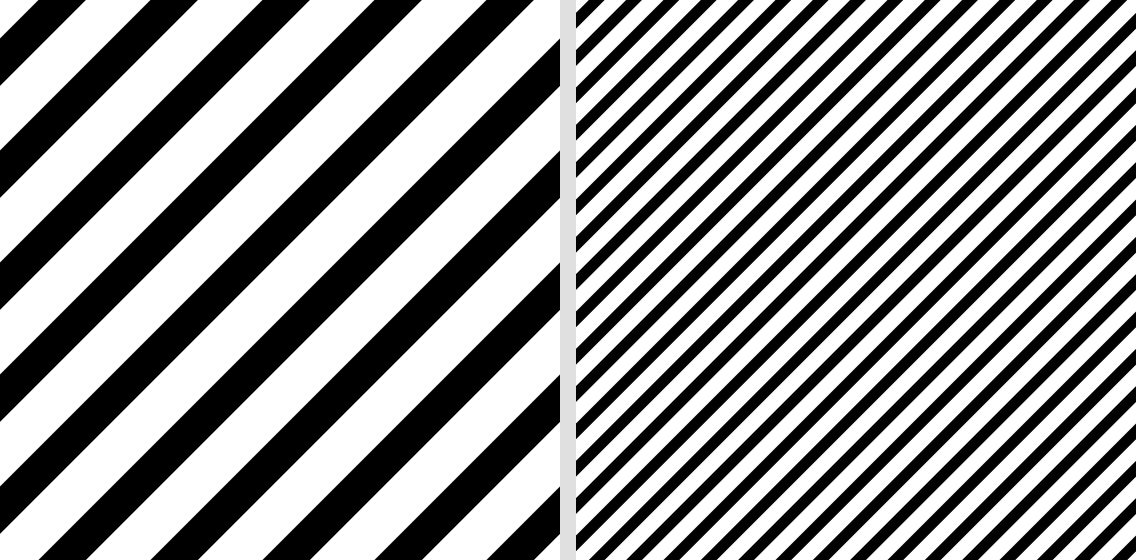
Left, the tile; right, the same tile 3 across and 3 down.
A WebGL 1 fragment shader for this pattern:

```glsl
precision highp float;
// Diagonal black stripes rising to the right on white, five per side, seamless.

uniform vec2 u_resolution;

const float REPEATS = 5.0;        // stripes across and down
const float STRIPE_CENTER = 0.555; // position within one period
const float STRIPE_WIDTH = 0.423;  // share of one period
const vec3 PAPER = vec3(1.0);
const vec3 INK = vec3(0.0);

// Signed distance, in periods, to the nearest stripe edge (negative inside).
float stripeDistance(float phase, float center, float width) {
    return abs(fract(phase - center + 0.5) - 0.5) - 0.5 * width;
}

// Antialiased coverage of a shape over one pixel.
float coverage(float dist, float pixel) {
    return clamp(0.5 - dist / pixel, 0.0, 1.0);
}

void main() {
    vec2 uv = gl_FragCoord.xy / u_resolution;

    // The phase is constant along the rising diagonal.
    float phase = REPEATS * (uv.x - uv.y);
    float pixel = REPEATS * length(1.0 / u_resolution);

    float dist = stripeDistance(phase, STRIPE_CENTER, STRIPE_WIDTH);
    gl_FragColor = vec4(mix(PAPER, INK, coverage(dist, pixel)), 1.0);
}
```
